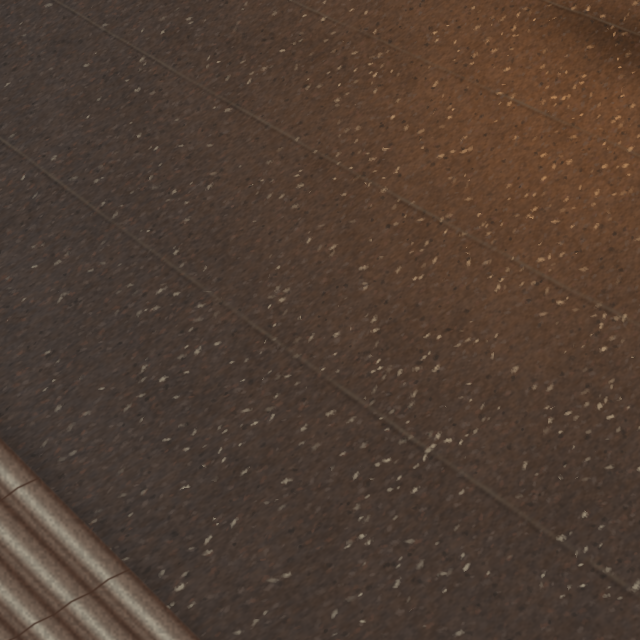
A Shadertoy shader for this texture:

```glsl
const vec3 FLOOR_COLD = vec3(0.260, 0.222, 0.201);
const vec3 FLOOR_DARK = vec3(0.260, 0.212, 0.184);
const vec3 FLOOR_WARM = vec3(0.412, 0.277, 0.182);
const vec3 CHIP_PALE = vec3(0.60, 0.56, 0.48);
const vec3 CHIP_WARM = vec3(0.72, 0.53, 0.35);
const vec3 CHIP_GREY = vec3(0.42, 0.36, 0.32);
const vec3 CHIP_RUST = vec3(0.42, 0.29, 0.23);
const vec3 CHIP_DARK = vec3(0.14, 0.13, 0.12);
const vec3 SEAM_LIGHT = vec3(0.38, 0.33, 0.27);
const vec3 METAL_BASE = vec3(0.41, 0.34, 0.29);
const vec3 METAL_SHINE = vec3(0.59, 0.56, 0.50);
const vec3 METAL_GROOVE = vec3(0.26, 0.18, 0.14);
const vec2 GLOW_CENTER = vec2(0.90, 0.85);
const float GLOW_RADIUS = 0.425;
const float PERSPECTIVE = 0.65;
const float CHIP_ANGLE = 0.62;
const float RIB_PERIOD = 0.093;
const float JOINT_PERIOD = 0.228;

// Height at the left edge, slope and sag of each floor seam
const vec3 SEAMS[4] = vec3[4](
    vec3(0.785, -0.715, -0.009), vec3(1.052, -0.560, -0.012),
    vec3(1.208, -0.451, -0.003), vec3(1.317, -0.372, 0.0));

vec3 hash3(vec2 p) {
    vec3 q = fract(p.xyx * vec3(0.1031, 0.1030, 0.0973));
    q += dot(q, q.yxz + 33.33);
    return fract((q.xxy + q.yzz) * q.zyx);
}

float noise(vec2 p) {
    vec2 i = floor(p), f = fract(p);
    f = f * f * (3.0 - 2.0 * f);
    vec2 e = vec2(0.0, 1.0);
    return mix(mix(hash3(i).x, hash3(i + e.yx).x, f.x),
               mix(hash3(i + e).x, hash3(i + 1.0).x, f.x), f.y);
}

vec2 rotate(vec2 p, float a) {
    float c = cos(a), s = sin(a);
    return vec2(c * p.x + s * p.y, c * p.y - s * p.x);
}

float bell(float x, float width) {
    return exp(-x * x / (width * width));
}

// Coverage of soft slanted chips strewn over a jittered grid
float chips(vec2 p, float cell, vec2 size, float density, float seed) {
    vec2 home = floor(p / cell);
    float ragged = 0.7 * (noise(p * 260.0 + seed) - 0.5);
    float cover = 0.0;
    for (int j = -1; j <= 1; j++)
    for (int i = -1; i <= 1; i++) {
        vec2 id = home + vec2(i, j);
        vec3 place = hash3(id + seed);
        vec3 kind = hash3(id + seed + 57.0);
        vec2 d = rotate(p - (id + place.xy) * cell, CHIP_ANGLE + 0.9 * (kind.x - 0.5));
        float r = length(d / (size * mix(0.55, 1.2, kind.y))) + ragged;
        float shape = 1.0 - smoothstep(0.1, 1.3, r);
        cover = max(cover, shape * step(place.z, density) * mix(0.25, 1.0, kind.z));
    }
    return cover;
}

vec3 floorColor(vec2 uv) {
    // Warm light pool with a shaded far corner
    vec2 toGlow = (uv - GLOW_CENTER) / GLOW_RADIUS;
    float glow = exp(-dot(toGlow, toGlow));
    vec3 color = mix(FLOOR_COLD, FLOOR_DARK, smoothstep(0.0, 0.6, uv.x));
    color = mix(color, FLOOR_WARM, glow);
    vec2 corner = rotate(uv - vec2(0.98, 0.935), -0.36) / vec2(0.13, 0.045);
    color *= 1.0 - 0.33 * exp(-dot(corner, corner));

    // Mottling and soft slanted grain on the receding plane
    vec2 plane = vec2((uv.x - 0.5) * (1.0 + PERSPECTIVE * uv.y),
                      uv.y + 0.5 * PERSPECTIVE * uv.y * uv.y) + 2.0;
    vec2 slanted = rotate(plane, CHIP_ANGLE);
    float grain = noise(slanted * vec2(75.0, 170.0)) + noise(slanted * vec2(160.0, 280.0)) - 1.0;
    float tint = noise(slanted * vec2(60.0, 120.0) + 31.0) - 0.5;
    color *= 1.0 + 0.14 * grain + 0.08 * (noise(plane * 14.0) - 0.5);
    color += 0.016 * tint * vec3(1.0, 0.0, -0.8);

    // Dull, dark and bright chips
    float clump = smoothstep(0.25, 0.8, noise(plane * 13.0 + 5.0));
    float grey = chips(plane, 0.019, vec2(0.0085, 0.0042), 0.42, 11.0);
    float rust = chips(plane, 0.021, vec2(0.0085, 0.0042), 0.45, 217.0);
    float dark = chips(plane, 0.022, vec2(0.0070, 0.0045), 0.35, 83.0);
    float spread = smoothstep(0.0, 0.8, uv.x + 0.3 * (1.0 - uv.y));
    float density = mix(0.06, 0.34, spread) * (0.3 + 1.5 * clump);
    float bright = chips(plane, 0.026, vec2(0.0092, 0.0043), density, 141.0);
    color = mix(color, CHIP_GREY, 0.42 * grey);
    color = mix(color, CHIP_RUST, 0.42 * rust);
    color = mix(color, CHIP_DARK, 0.48 * dark);
    color = mix(color, mix(CHIP_PALE, CHIP_WARM, glow), mix(0.65, 0.95, spread) * bright);

    // Thin worn seams, each with a shaded lower lip
    for (int i = 0; i < 4; i++) {
        vec3 seam = SEAMS[i];
        float sag = 4.0 * uv.x * (1.0 - uv.x) * seam.z;
        float wobble = 0.002 * (noise(uv.xx * 25.0 + float(i) * 9.0) - 0.5);
        float d = (uv.y - seam.x - seam.y * uv.x - sag - wobble) / sqrt(1.0 + seam.y * seam.y);
        float width = mix(0.0046, 0.0020, uv.y);
        float wear = 0.3 + 0.9 * noise(uv * 22.0 + float(i) * 7.0);
        color = mix(color, SEAM_LIGHT, 0.42 * wear * bell(d, width));
        color *= 1.0 - 0.12 * wear * bell(d + 1.7 * width, width);
    }
    return color;
}

vec3 metalColor(vec2 uv, float depth) {
    // Rounded ribs with bright crests and narrow grooves
    float rib = fract(depth / RIB_PERIOD - 0.04);
    float groove = bell(min(rib, 1.0 - rib), 0.11);
    vec3 color = mix(METAL_BASE, METAL_GROOVE, 0.85 * groove);
    color = mix(color, METAL_SHINE, 0.95 * bell(rib - 0.5, 0.14));
    color = mix(color, METAL_GROOVE, 0.4 * bell(rib - 0.74, 0.06));
    color *= 1.0 + 0.2 * (noise(uv * 240.0) - 0.5);

    // Thin dark cross joints, slightly bent by the ribs
    float across = uv.y - 0.6 * uv.x + 0.009 + 0.008 * (abs(rib - 0.5) - 0.25);
    float joint = mod(across + 0.5 * JOINT_PERIOD, JOINT_PERIOD) - 0.5 * JOINT_PERIOD;
    return mix(color, METAL_GROOVE, 0.75 * bell(joint, 0.0020));
}

void mainImage(out vec4 fragColor, in vec2 fragCoord) {
    vec2 uv = fragCoord / iResolution.xy;
    float depth = 0.316 - 1.01 * uv.x - uv.y;
    vec3 color = floorColor(uv) * (1.0 - 0.14 * bell(min(depth, 0.0), 0.035));
    color = mix(color, metalColor(uv, depth), smoothstep(-0.004, 0.004, depth));
    fragColor = vec4(color, 1.0);
}
```
